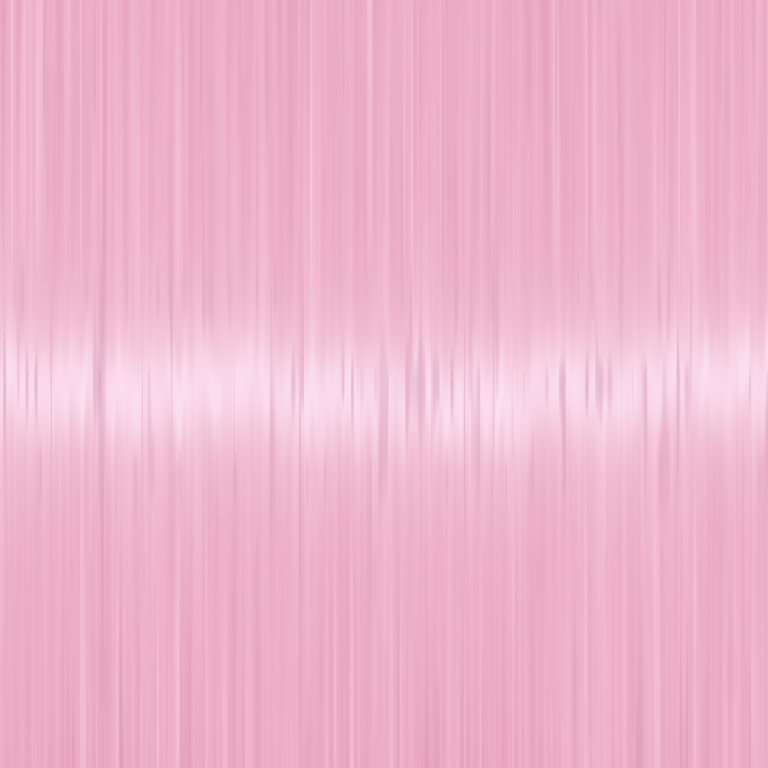
Reproduce this texture procedurally as a Shadertoy shader.

```glsl
// Brushed pink strands: layered noise stretched vertically gives fine streaks,
// and a soft horizontal sheen crosses the middle. Each strand shifts the sheen
// up or down a little, so its borders break into feathered tips.

const vec3 SHADE = vec3(0.885, 0.605, 0.705);
const vec3 LIGHT = vec3(0.980, 0.790, 0.870);
const vec3 SHEEN = vec3(0.990, 0.885, 0.945);
const vec3 MAUVE = vec3(0.820, 0.560, 0.680);

const float BASE_TONE = 0.46;       // resting place between SHADE and LIGHT
const float STREAK_CONTRAST = 0.62;
const float SHEEN_HEIGHT = 0.492;
const float SHEEN_BOW = 0.012;      // sheen dips toward the centre
const float SHEEN_FEATHER = 0.075;  // offset of the sheen per strand
const float CORE_WIDTH = 0.062;
const float SKIRT_WIDTH = 0.135;
const float TAU = 6.2831853;

float hash(vec2 p) {
    return fract(sin(dot(p, vec2(127.1, 311.7))) * 43758.5453);
}

float noise(vec2 p) {
    vec2 cell = floor(p);
    vec2 f = fract(p);
    f = f * f * (3.0 - 2.0 * f);
    float low = mix(hash(cell), hash(cell + vec2(1.0, 0.0)), f.x);
    float high = mix(hash(cell + vec2(0.0, 1.0)), hash(cell + vec2(1.0, 1.0)), f.x);
    return mix(low, high, f.y);
}

// Long streaks from broad locks to hair-thin lines, centred on zero.
float streaks(vec2 uv) {
    float sum = 0.0;
    float frequency = 34.0;
    float weight = 0.18;
    for (int i = 0; i < 4; i++) {
        float layer = float(i);
        vec2 p = vec2(uv.x * frequency, uv.y * (1.3 + 0.5 * layer));
        sum += weight * (noise(p + 17.3 * layer) - 0.5);
        frequency *= 2.0;
        weight *= 1.3;
    }
    return sum;
}

float bell(float d, float width) {
    return exp(-d * d / (width * width));
}

void mainImage(out vec4 fragColor, in vec2 fragCoord) {
    vec2 uv = fragCoord / iResolution.xy;

    // Base strands, slightly deeper toward the top and bottom
    float edge = abs(uv.y - SHEEN_HEIGHT) * 2.0;
    float tone = BASE_TONE + STREAK_CONTRAST * streaks(uv) - 0.07 * edge * edge;

    // Thin bright lines running the full height
    float thread = noise(vec2(uv.x * 190.0, uv.y * 1.2 + 40.0));
    tone += 0.28 * smoothstep(0.72, 0.98, thread) * smoothstep(0.1, 0.5, edge);
    vec3 color = mix(SHADE, LIGHT, clamp(tone, 0.0, 1.0));

    // Feathered sheen with a bright core and a wide skirt
    float shift = 0.6 * noise(vec2(uv.x * 150.0, 3.7))
                + 0.4 * noise(vec2(uv.x * 38.0, 9.1)) - 0.5;
    float center = SHEEN_HEIGHT + SHEEN_BOW * cos(TAU * uv.x) + SHEEN_FEATHER * shift;
    float d = uv.y - center;
    float gain = 0.72 + 0.56 * noise(vec2(uv.x * 120.0, uv.y * 9.0 + 5.0));
    float sheen = 0.52 * bell(d, CORE_WIDTH) * gain + 0.34 * bell(d, SKIRT_WIDTH);
    color = mix(color, SHEEN, clamp(sheen, 0.0, 1.0));

    // Short tapered shadows, strongest inside the sheen
    float gap = noise(vec2(uv.x * 170.0 + 60.0, uv.y * 8.0));
    float shadow = smoothstep(0.70, 0.98, gap);
    color = mix(color, MAUVE, shadow * (0.12 + 0.34 * bell(d, 0.12)));

    // Sparse long dark strands
    float seam = noise(vec2(uv.x * 210.0 + 90.0, uv.y * 2.2 + 20.0));
    color = mix(color, MAUVE, 0.38 * smoothstep(0.82, 1.0, seam));

    fragColor = vec4(color, 1.0);
}
```
